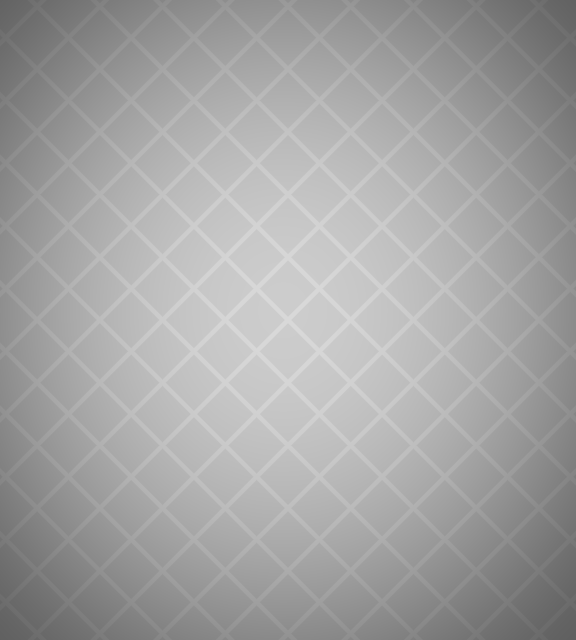
Reproduce this pattern procedurally as a WebGL 2 fragment shader.

```glsl
#version 300 es
precision highp float;
// Diagonal lattice of thin pale lines over a grey oval vignette.

uniform vec2 u_resolution;
out vec4 fragColor;

// Lengths are fractions of the canvas height.
const float DIAMOND_SIZE = 0.098;      // corner to corner, across and down
const float LINE_WIDTH = 0.0070;
const float LINE_GAIN = 1.06;          // brightness of lines over the ground
const vec2 GLOW_CENTER = vec2(0.492, 0.515);  // fraction of the canvas
const float CENTER_GREY = 0.80;
const float FALLOFF = 0.51;            // darkening towards the corners
const float CORNER_EASE = 0.09;        // flattens the darkening at the corners

// Grey of the ground: an oval glow that fills the canvas.
float vignette(vec2 uv) {
    vec2 d = 2.0 * (uv - GLOW_CENTER);
    float t = min(0.5 * dot(d, d), 1.1);
    return CENTER_GREY - FALLOFF * t + CORNER_EASE * t * t * t * t;
}

// Distance to the nearest diagonal line; a crossing lies at the origin.
float latticeDistance(vec2 p) {
    vec2 diagonal = vec2(p.x + p.y, p.x - p.y) / DIAMOND_SIZE;
    vec2 toLine = abs(fract(diagonal + 0.5) - 0.5);
    return min(toLine.x, toLine.y) * DIAMOND_SIZE * inversesqrt(2.0);
}

void main() {
    vec2 uv = gl_FragCoord.xy / u_resolution;
    vec2 p = (gl_FragCoord.xy - 0.5 * u_resolution) / u_resolution.y;
    float pixel = 1.0 / u_resolution.y;

    // Line coverage, softened over about one pixel
    float edge = latticeDistance(p) - 0.5 * LINE_WIDTH;
    float line = 1.0 - smoothstep(-0.7 * pixel, 0.7 * pixel, edge);

    float grey = vignette(uv) * mix(1.0, LINE_GAIN, line);
    fragColor = vec4(vec3(grey), 1.0);
}
```
